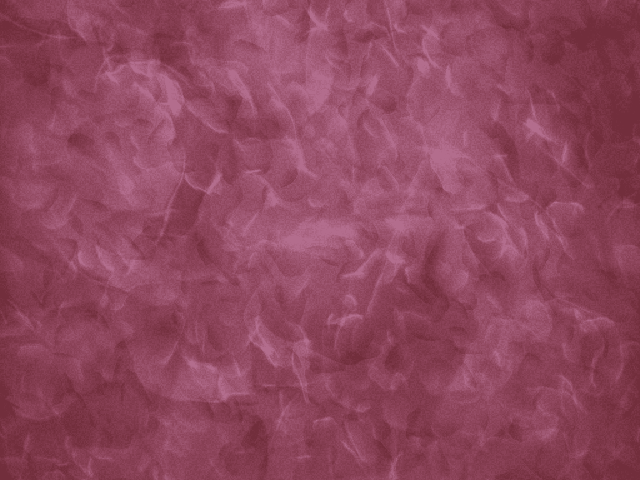
A WebGL 1 fragment shader for this texture:

```glsl
precision highp float;
// Rose-coloured polished plaster: overlapping trowel strokes, pale creases, dim borders.
uniform vec2 u_resolution;

#define DARK vec3(0.467, 0.197, 0.257)
#define MID vec3(0.56, 0.273, 0.362)
#define LIGHT vec3(0.64, 0.36, 0.47)
#define LAYERS 6
#define FIRST_SCALE 2.4
#define SCALE_STEP 1.6
#define STROKE_CONTRAST 0.32
#define CREASE_WIDTH 0.0028
#define CREASE_LIGHT 0.48
#define WARP 0.015
#define CLOUD 0.1
#define GRAIN 0.14

vec3 hash3(vec2 p) {
  vec3 q = fract(vec3(p.xyx) * vec3(0.1031, 0.1030, 0.0973));
  q += dot(q, q.yxz + 33.33);
  return fract((q.xxy + q.yzz) * q.zyx);
}

mat2 rotation(float angle) {
  float c = cos(angle), s = sin(angle);
  return mat2(c, s, -s, c);
}

// Layered sines, each octave turned and bent by the one before.
vec2 waves(vec2 p) {
  vec2 sum = vec2(0.0);
  float weight = 0.5;
  for (int i = 0; i < 5; i++) {
    sum += weight * sin(p.yx + vec2(1.3, 4.1) + 2.0 * sum.yx);
    p = rotation(1.1) * p * 1.8 + 2.7;
    weight *= 0.58;
  }
  return sum;
}

// One layer of scattered strokes: x is the body tone, y the pale crease.
vec2 strokes(vec2 p, float scale, float seed) {
  vec2 grid = p * scale + seed * 7.31;
  vec2 cell = floor(grid);
  vec2 result = vec2(0.0);
  for (int j = -1; j <= 1; j++) {
    for (int i = -1; i <= 1; i++) {
      vec2 id = cell + vec2(float(i), float(j));
      vec3 place = hash3(id + seed * 19.0 + 50.0);
      vec3 look = hash3(id + seed * 31.0 + 150.0);
      vec2 axes = vec2(mix(0.5, 0.85, look.x), mix(0.16, 0.5, look.y));

      // Most strokes fall steeply to the right, crisp on either side.
      float angle = 1.0 + 2.5 * (place.z - 0.5) + 3.1416 * step(0.5, fract(place.x * 7.0));
      vec2 q = rotation(angle) * (grid - id - place.xy) / axes;
      float bend = 0.09 * sin(q.x * 4.0 + look.x * 20.0) + 0.05 * sin(q.y * 9.0 + q.x * 5.0);
      float d = length(q) - 1.0 + bend;

      // The body is crisp on one long side and melts away on the other.
      float body = 1.0 - smoothstep(-mix(0.02, 0.25, place.x), 0.01, d);
      body *= smoothstep(-0.8, 0.7, q.y);
      result.x += (look.z - 0.5) * 2.0 * body;

      // The crease runs along part of the crisp side.
      float w = d * axes.y / (scale * CREASE_WIDTH);
      float along = smoothstep(0.2, 0.9, q.y + 0.35 * sin(q.x * 3.0 + look.y * 9.0));
      float inner = 1.0 - smoothstep(-0.5, 0.5, w);
      float glow = exp(-w * w) + 0.25 * exp(-abs(w) * 0.3) * inner;
      result.y += glow * along * smoothstep(0.5, 0.95, look.z);
    }
  }
  return result;
}

void main() {
  vec2 uv = gl_FragCoord.xy / u_resolution;
  vec2 p = gl_FragCoord.xy / u_resolution.y;

  // Light falls off from a point above the centre.
  vec2 off = uv - vec2(0.47, 0.58);
  float falloff = dot(off * off, vec2(1.8, 0.95));
  float border = exp(-uv.x * 45.0) + 0.5 * exp(-(1.0 - uv.x) * 40.0);
  float relief = mix(1.15, 0.7, clamp(falloff * 1.6, 0.0, 1.0));

  // Plaster strokes from broad to small, over soft clouds.
  vec2 warped = p + WARP * waves(p * 7.0);
  float tone = CLOUD * (waves(p * 5.0 + 8.0).x + 0.6 * waves(warped * 17.0).y);
  float crease = 0.0;
  float scale = FIRST_SCALE;
  float contrast = STROKE_CONTRAST;
  for (int i = 0; i < LAYERS; i++) {
    vec2 layer = strokes(warped, scale, float(i) + 1.0);
    tone += contrast * layer.x;
    crease += layer.y * CREASE_LIGHT;
    scale *= SCALE_STEP;
    contrast *= 0.99;
  }
  crease *= 0.6 + 0.4 * sin(p.x * 9.0 + 3.0 * sin(p.y * 7.0));
  tone = 0.78 - falloff - 0.25 * border + relief * (tone + min(crease, 0.65));

  // Fine grain, then the colour ramp.
  tone += GRAIN * (hash3(floor(p * 384.0)).x - 0.5) * 2.0;
  tone = clamp(tone, -0.12, 1.35);
  vec3 color = tone < 0.55 ? mix(DARK, MID, tone / 0.55) : mix(MID, LIGHT, (tone - 0.55) / 0.45);
  gl_FragColor = vec4(color, 1.0);
}
```
